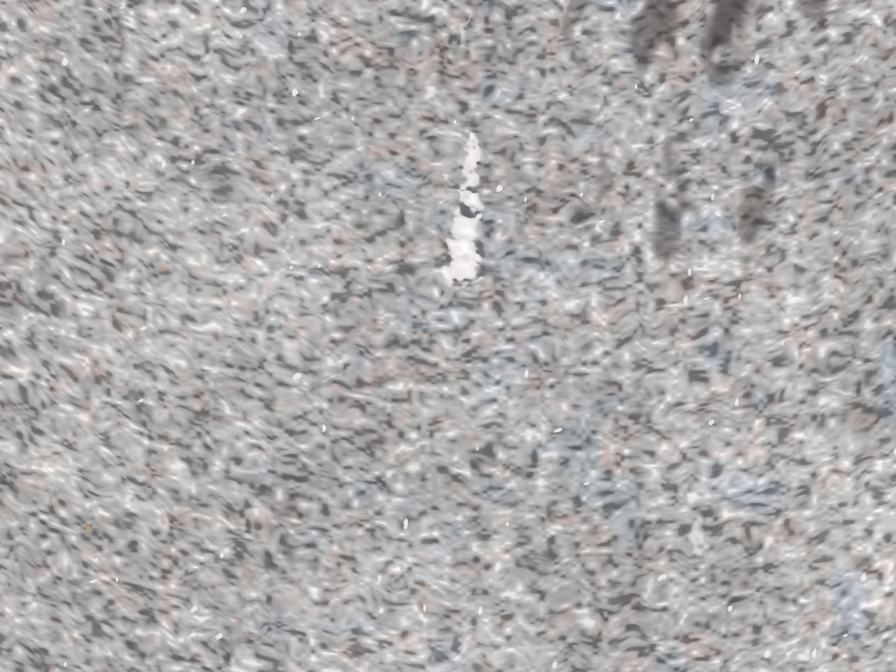
Write a WebGL 2 fragment shader that draws this texture.

```glsl
#version 300 es
precision highp float;
// Worn grey asphalt with fine slanted grain, dark stains, pale specks and flaked white paint.

uniform vec2 u_resolution;
out vec4 fragColor;

const vec3 ASPHALT_TINT = vec3(1.008, 0.998, 0.99);
const vec3 STAIN_COLOR = vec3(0.36, 0.345, 0.34);
const vec3 PAINT_COLOR = vec3(0.92, 0.905, 0.905);
const vec3 SPECK_COLOR = vec3(0.94, 0.94, 0.93);
const vec3 CHIP_COLOR = vec3(0.80, 0.60, 0.42);
const float BASE_TONE = 0.69;
const float GRAIN_CONTRAST = 0.43;
const float PATCH_CONTRAST = 0.13;
const float PIT_DEPTH = 0.10;
const vec2 GRAIN_SCALE = vec2(62.0, 102.0);   // cells per canvas height
const float SLOPE_LEFT = -0.38;               // grain slope at the left edge
const float SLOPE_CHANGE = 0.46;              // slope gained per unit of x
const float SPECK_CELLS = 26.0;
const float SPECK_CHANCE = 0.075;
const float CHIP_SHARE = 0.10;
const int STAIN_COUNT = 7;

float hash(vec2 p) {
    vec3 q = fract(p.xyx * vec3(0.1031, 0.1030, 0.0973));
    q += dot(q, q.yzx + 33.33);
    return fract((q.x + q.y) * q.z);
}

float noise(vec2 p) {
    vec2 cell = floor(p), f = fract(p);
    f = f * f * (3.0 - 2.0 * f);
    float low = mix(hash(cell), hash(cell + vec2(1, 0)), f.x);
    float high = mix(hash(cell + vec2(0, 1)), hash(cell + vec2(1, 1)), f.x);
    return mix(low, high, f.y);
}

// Two octaves along gently curved, warped grain lines.
float grainNoise(vec2 p) {
    p.y -= p.x * (SLOPE_LEFT + 0.5 * SLOPE_CHANGE * p.x);
    p += 0.012 * (vec2(noise(p * 34.0), noise(p * 34.0 + 57.0)) - 0.5);
    vec2 q = p * GRAIN_SCALE + 80.0;
    return 0.62 * noise(q) + 0.38 * noise(q * 1.9 + 31.7);
}

// Distance to a capsule whose radius runs from ra to rb.
float taperedStroke(vec2 p, vec2 a, vec2 b, float ra, float rb) {
    vec2 along = b - a;
    float t = clamp(dot(p - a, along) / dot(along, along), 0.0, 1.0);
    return length(p - a - along * t) - mix(ra, rb, t);
}

// Soft upright smears, alternating between the top edge and lower down.
float stainMask(vec2 p) {
    vec2 q = p + 0.05 * (vec2(noise(p * 22.0), noise(p * 18.0 + 9.0)) - 0.5);
    q.x -= 0.10 * (p.y - 0.8);
    float mask = 0.0;
    for (int i = 0; i < STAIN_COUNT; i++) {
        float k = float(i);
        float lower = mod(k, 2.0);
        vec2 center = vec2(0.83 + 0.061 * k, mix(0.98, 0.70, lower));
        center.y += 0.05 * (hash(vec2(k, 3.0)) - 0.5);
        float core = exp(-pow((center.x - 1.06) / 0.11, 2.0));
        vec2 size = mix(vec2(0.020, 0.055), vec2(0.042, 0.105), core);
        size.x *= mix(1.0, 0.72, lower);
        float reach = length((q - center) / size);
        float strength = mix(0.5, 0.95, core) * mix(1.0, 0.75, lower);
        mask = max(mask, strength * smoothstep(1.25, 0.55, reach));
    }
    return mask * smoothstep(0.12, 0.55, noise(p * vec2(42.0, 24.0) + 5.0));
}

// x: coverage of a scattered speck, y: 1 where it is a coloured chip.
vec2 speckLayer(vec2 p, float pixel) {
    vec2 cell = floor(p * SPECK_CELLS);
    vec2 jitter = vec2(hash(cell + 11.0), hash(cell + 47.0));
    vec2 d = p - (cell + 0.25 + 0.5 * jitter) / SPECK_CELLS;
    float stretch = 0.6 + 0.9 * hash(cell + 83.0);
    d = vec2(d.x, d.y - 0.3 * d.x) * vec2(stretch, 1.0 / stretch);
    float radius = mix(0.0022, 0.0055, pow(hash(cell + 29.0), 2.0));
    radius *= 0.7 + 0.6 * noise(p * 210.0);
    float cover = smoothstep(pixel, -pixel, length(d) - radius);
    return vec2(cover * step(hash(cell + 5.0), SPECK_CHANCE),
                step(hash(cell + 71.0), CHIP_SHARE));
}

void main() {
    vec2 p = gl_FragCoord.xy / u_resolution.y;
    float pixel = 1.0 / u_resolution.y;

    // Grain, broad patches, dark pits and bright facets
    float grain = grainNoise(p);
    float patches = 0.55 * noise(p * 7.0 + 3.0) + 0.45 * noise(p * 24.0 + 17.0);
    float tone = BASE_TONE + GRAIN_CONTRAST * (grain - 0.5) + PATCH_CONTRAST * (patches - 0.5);
    tone -= PIT_DEPTH * smoothstep(0.40, 0.20, grain);
    tone += 0.06 * smoothstep(0.72, 0.88, grain);
    vec3 color = tone * ASPHALT_TINT;

    // Faint mineral tints
    float hue = noise(p * 40.0 + 120.0);
    float bluish = smoothstep(0.62, 0.85, noise(p * 15.0 + 60.0)) * (0.3 + 0.6 * p.x);
    color += vec3(-0.035, -0.008, 0.022) * bluish;
    color += vec3(0.022, -0.008, -0.010) * smoothstep(0.6, 0.95, hue);

    // Stains keep a little of the grain
    color = mix(color, STAIN_COLOR + 0.25 * (tone - BASE_TONE), stainMask(p));

    // Flaked paint strokes
    vec2 ragged = p + 0.020 * (vec2(noise(p * 75.0), noise(p * 75.0 + 40.0)) - 0.5);
    float mainStroke = taperedStroke(ragged, vec2(0.705, 0.79), vec2(0.688, 0.595), 0.008, 0.024);
    float faintStroke = min(
        taperedStroke(ragged, vec2(0.697, 0.975), vec2(0.694, 0.93), 0.003, 0.009),
        taperedStroke(ragged, vec2(1.039, 0.22), vec2(1.037, 0.175), 0.006, 0.009));
    float soft = 0.003 + pixel;
    float paint = smoothstep(soft, -soft, mainStroke) * smoothstep(0.24, 0.46, grain);
    paint = max(paint, 0.65 * smoothstep(soft, -soft, faintStroke));
    color = mix(color, PAINT_COLOR + 0.2 * (grain - 0.5), 0.92 * paint);

    // Pale specks and a few coloured chips
    vec2 speck = speckLayer(p, 1.2 * pixel);
    color = mix(color, mix(SPECK_COLOR, CHIP_COLOR, speck.y), 0.92 * speck.x);

    fragColor = vec4(clamp(color, 0.0, 1.0), 1.0);
}
```
